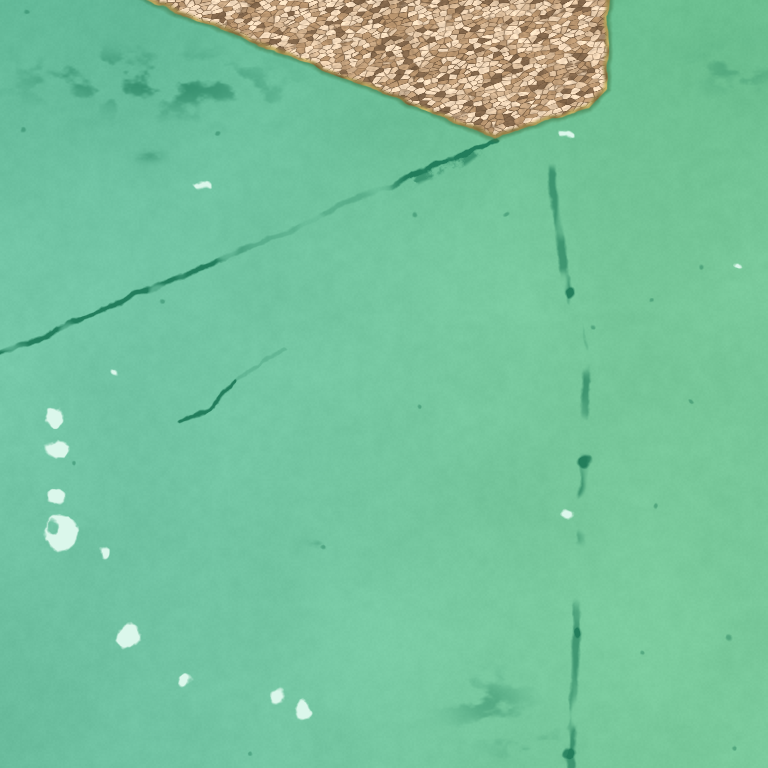
Reproduce this texture procedurally as a three.js fragment shader.

```glsl
// Weathered green painted floor with cracks, pale paint drips and a wedge of gravel.
varying vec2 vUv;

float hash(vec2 p) {
  p = fract(p * vec2(0.1031, 0.1137));
  p += dot(p, p.yx + 33.33);
  return fract((p.x + p.y) * p.x * 17.31);
}

float noise(vec2 p) {
  vec2 i = floor(p), f = fract(p);
  f = f * f * (3.0 - 2.0 * f);
  return mix(mix(hash(i), hash(i + vec2(1, 0)), f.x),
             mix(hash(i + vec2(0, 1)), hash(i + vec2(1, 1)), f.x), f.y);
}

float fbm(vec2 p) {
  float sum = 0.0, amp = 0.5;
  for (int i = 0; i < 4; i++) {
    sum += amp * noise(p);
    p = p * 2.03 + 17.7;
    amp *= 0.5;
  }
  return sum;
}

float segment(vec2 p, vec2 a, vec2 b) {
  vec2 d = b - a;
  return length(p - a - d * clamp(dot(p - a, d) / dot(d, d), 0.0, 1.0));
}

// Signed distance to a line, positive on its left
float leftOf(vec2 p, vec2 a, vec2 b) {
  vec2 d = normalize(b - a);
  return d.x * (p.y - a.y) - d.y * (p.x - a.x);
}

float line(float d, float width) {
  return 1.0 - smoothstep(width * 0.4, width + 0.0015, d);
}

float patchArea(vec2 p, vec2 center, vec2 size) {
  vec2 d = (p - center) / size;
  return exp(-dot(d, d));
}

float drop(vec2 p, float x, float y, float radius) {
  return length(p - vec2(x, y)) - radius;
}

// Elongated chips: nearest and second nearest cell centres
vec3 gravel(vec2 p) {
  vec2 q = vec2(p.x + 0.35 * p.y, p.y - 0.3 * p.x) * vec2(88.0, 165.0);
  vec2 cell = floor(q), id = cell;
  float near = 9.0, next = 9.0;
  for (int j = -1; j <= 1; j++) {
    for (int i = -1; i <= 1; i++) {
      vec2 c = cell + vec2(i, j);
      float d = length(c + vec2(hash(c), hash(c + 71.3)) - q);
      if (d < near) { next = near; near = d; id = c; }
      else next = min(next, d);
    }
  }
  float tone = hash(id + 29.0);
  vec3 chip = mix(vec3(0.72, 0.58, 0.43), vec3(0.97, 0.87, 0.75), smoothstep(0.05, 0.65, tone));
  chip = mix(chip, vec3(0.52, 0.41, 0.30), step(0.88, tone));
  float gap = 1.0 - smoothstep(0.02, 0.24, next - near);
  chip = mix(chip, vec3(0.42, 0.32, 0.22), gap * (0.35 + 0.5 * noise(q * 0.6)));
  return chip * (0.92 + 0.16 * noise(q * 2.5));
}

void main() {
  vec2 p = vUv;
  vec2 wobble = vec2(fbm(p * 45.0), fbm(p * 45.0 + 90.0)) - 0.47;
  float grain = fbm(p * 75.0);

  // Paint: cooler left, warmer right, cloudy wear
  vec3 color = mix(vec3(0.455, 0.78, 0.655), vec3(0.47, 0.785, 0.605), smoothstep(0.1, 0.95, p.x));
  color -= vec3(0.06, 0.045, 0.05) * smoothstep(0.6, 1.05, p.y);
  color -= 0.035 * patchArea(p, vec2(0.0, 0.12), vec2(0.25, 0.2));
  color += 0.055 * (fbm(p * 6.0) - 0.47) + 0.03 * (grain - 0.47);
  color += 0.012 * (hash(floor(p * 380.0)) - 0.5);

  // Dark stains
  float stains = patchArea(p, vec2(0.13, 0.9), vec2(0.10, 0.03))
    + patchArea(p, vec2(0.26, 0.885), vec2(0.10, 0.035))
    + 0.65 * patchArea(p, vec2(0.96, 0.91), vec2(0.05, 0.025))
    + 0.7 * patchArea(p, vec2(0.195, 0.797), vec2(0.018, 0.008))
    + 0.75 * patchArea(p, vec2(0.635, 0.085), vec2(0.045, 0.035))
    + 0.65 * patchArea(p, vec2(0.69, 0.03), vec2(0.04, 0.02))
    + 0.6 * patchArea(p, vec2(0.415, 0.292), vec2(0.014, 0.014));
  float dark = 0.5 * stains * smoothstep(0.46, 0.66, fbm(p * vec2(28.0, 42.0) + 5.0));

  // Diagonal crack, broken in the middle and wide near the gravel
  vec2 w = p + wobble * 0.012;
  float broken = smoothstep(0.32, 0.58, noise(p * 34.0));
  float fade = 1.0 - 0.75 * smoothstep(0.26, 0.34, p.x) * (1.0 - smoothstep(0.49, 0.54, p.x));
  float diagonal = segment(w, vec2(-0.01, 0.534), vec2(0.645, 0.818));
  dark += line(diagonal, 0.0035) * fade * (0.3 + 0.7 * broken);
  dark += 0.6 * line(segment(w, vec2(0.525, 0.758), vec2(0.62, 0.802)), 0.010) * smoothstep(0.35, 0.6, grain);

  // Upright crack and small branch
  float upright = min(segment(w, vec2(0.713, 0.82), vec2(0.738, 0.63)), segment(w, vec2(0.738, 0.63), vec2(0.765, 0.53)));
  upright = min(upright, segment(w, vec2(0.765, 0.53), vec2(0.752, 0.2)));
  upright = min(upright, segment(w, vec2(0.752, 0.2), vec2(0.742, 0.0)));
  dark += 0.6 * line(upright, 0.006) * smoothstep(0.42, 0.72, noise(p * vec2(60.0, 30.0) + 8.0));
  float branch = min(segment(w, vec2(0.235, 0.452), vec2(0.277, 0.469)), segment(w, vec2(0.277, 0.469), vec2(0.306, 0.506)));
  dark += 0.9 * line(branch, 0.0025) + 0.2 * line(segment(w, vec2(0.306, 0.506), vec2(0.37, 0.546)), 0.002);
  float pits = min(min(drop(w, 0.742, 0.62, 0.006), drop(w, 0.761, 0.4, 0.007)),
                   min(drop(w, 0.753, 0.176, 0.004), drop(w, 0.742, 0.02, 0.006)));
  dark += 0.75 * (1.0 - smoothstep(-0.002, 0.003, pits));

  // Sparse specks
  vec2 cell = floor(p * 16.0);
  vec2 offset = fract(p * 16.0) - 0.2 - 0.6 * vec2(hash(cell + 3.0), hash(cell + 47.0));
  dark += 0.4 * step(0.91, hash(cell + 11.0)) * (1.0 - smoothstep(0.02, 0.07, length(offset + wobble * 0.15)));
  color = mix(color, vec3(0.10, 0.46, 0.33), clamp(dark, 0.0, 0.9));

  // Pale drips
  vec2 s = p + wobble * 0.018;
  float drips = min(min(drop(s, 0.073, 0.457, 0.011), drop(s, 0.074, 0.416, 0.015)), drop(s, 0.073, 0.352, 0.011));
  drips = min(drips, max(drop(s, 0.079, 0.303, 0.022), -drop(s, 0.068, 0.311, 0.008)));
  drips = min(drips, min(drop(s, 0.135, 0.284, 0.007), drop(s, 0.167, 0.171, 0.016)));
  drips = min(drips, min(drop(s, 0.242, 0.115, 0.009), drop(s, 0.363, 0.092, 0.008)));
  drips = min(drips, min(drop(s, 0.392, 0.075, 0.011), drop(s, 0.738, 0.328, 0.006)));
  drips = min(drips, min(segment(s, vec2(0.259, 0.757), vec2(0.273, 0.757)) - 0.003, drop(s, 0.149, 0.519, 0.004)));
  drips = min(drips, min(segment(s, vec2(0.727, 0.826), vec2(0.745, 0.825)) - 0.003, drop(s, 0.96, 0.655, 0.004)));
  color = mix(color, vec3(0.86, 0.97, 0.92), 1.0 - smoothstep(-0.002, 0.002, drips));

  // Gravel wedge with a ragged, mossy rim
  vec2 g = p + wobble * 0.008;
  float inside = min(leftOf(g, vec2(0.189, 1.0), vec2(0.645, 0.82)), leftOf(g, vec2(0.645, 0.82), vec2(0.768, 0.859)));
  inside = min(inside, min(leftOf(g, vec2(0.768, 0.859), vec2(0.79, 0.885)), leftOf(g, vec2(0.79, 0.885), vec2(0.793, 1.0))));
  color = mix(color, vec3(0.25, 0.48, 0.30), 0.6 * smoothstep(-0.007, 0.0, inside));
  vec3 rim = mix(vec3(0.45, 0.37, 0.20), vec3(0.82, 0.74, 0.42), noise(p * 90.0));
  vec3 stones = mix(rim, gravel(p), smoothstep(0.001, 0.008, inside));
  color = mix(color, stones, smoothstep(-0.001, 0.0015, inside));

  gl_FragColor = vec4(color, 1.0);
}
```
